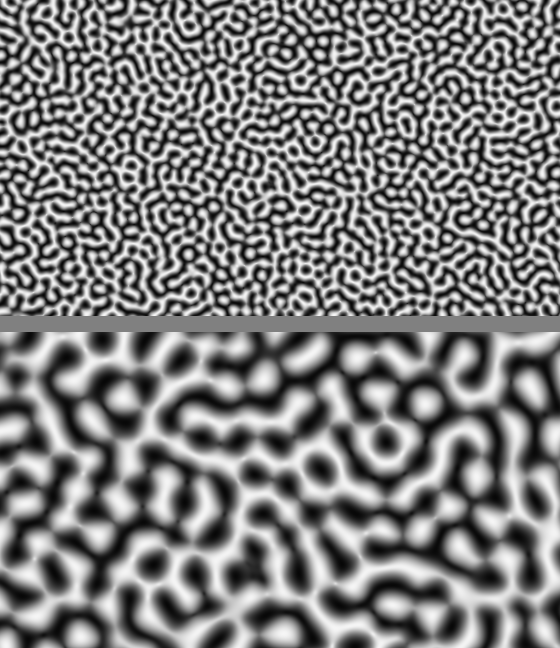
Top: the whole. Bottom: its middle third, enlarged.
Reproduce this pattern procedurally as a Shadertoy shader.

```glsl
// Draws a soft black and white labyrinth, like a reaction-diffusion pattern.

const float PI = 3.14159265;
const float WAVELENGTH = 0.0395;  // stripe period, in canvas heights
const float SPREAD = 0.2;         // relative variation of the period
const int WAVE_COUNT = 64;        // plane waves in the field
const float SLOPE_WEIGHT = 1.35;  // higher gives softer stripe edges
const float SOFTNESS = 0.09;      // calms the field where it is weak
const float MID_GREY = 0.495;
const float CONTRAST = 0.47;

float hash(float n) {
    return fract(sin(n * 127.1 + 3.7) * 43758.5453);
}

// Sum of random plane waves: x is the height, yz the slope per wavenumber.
vec3 waveField(vec2 p) {
    float baseNumber = 2.0 * PI / WAVELENGTH;
    vec3 field = vec3(0.0);
    for (int i = 0; i < WAVE_COUNT; i++) {
        float id = float(i);
        float angle = PI * (id + hash(id)) / float(WAVE_COUNT);
        float stretch = 1.0 + SPREAD * (2.0 * hash(id + 101.3) - 1.0);
        vec2 direction = stretch * vec2(cos(angle), sin(angle));
        float phase = baseNumber * dot(p, direction) + 2.0 * PI * hash(id + 211.9);
        field += vec3(cos(phase), -sin(phase) * direction);
    }
    return field * sqrt(2.0 / float(WAVE_COUNT));
}

void mainImage(out vec4 fragColor, in vec2 fragCoord) {
    vec2 p = (fragCoord - 0.5 * iResolution.xy) / iResolution.y;
    vec3 field = waveField(p);

    // Dividing by the local amplitude gives every stripe the same contrast.
    float slopeEnergy = dot(field.yz, field.yz);
    float amplitude = sqrt(field.x * field.x + SLOPE_WEIGHT * slopeEnergy + SOFTNESS);
    float stripe = field.x / amplitude;

    fragColor = vec4(vec3(MID_GREY + CONTRAST * stripe), 1.0);
}
```
